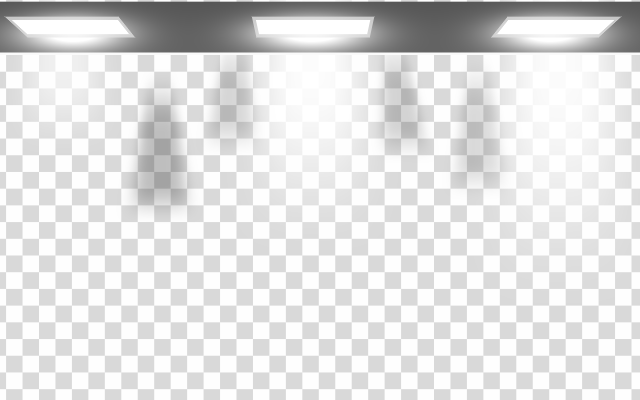
This background is drawn by a WebGL 2 fragment shader. Its source:

```glsl
#version 300 es
precision highp float;
// A pale checkerboard wall under a dark ceiling strip with three lit panels.
// Soft white beams and grey shadow cones are blended over the checks;
// panels are trapezoid distance functions with gaussian halos.
// Space: canvas height is 4.8 units, y runs down from the top edge.
uniform vec2 u_resolution;
out vec4 fragColor;

float cover(float d, float aa) {
  return clamp(0.5 - d / aa, 0.0, 1.0);
}

// Signed distance to a level trapezoid; center and half width are (top, bottom)
float panel(vec2 p, vec2 center, vec2 halfWidth) {
  float t = (p.y - 0.20) / 0.25;
  float side = abs(p.x - mix(center.x, center.y, t)) - mix(halfWidth.x, halfWidth.y, t);
  return max(side, abs(p.y - 0.325) - 0.125);
}

// Smooth checks: 1 on dark cells, 0 on light cells
float checks(vec2 p, float aa) {
  vec2 size = vec2(0.1975, 0.2005);
  vec2 cell = (p - vec2(0.073, 0.66)) / size;
  vec2 wave = abs(fract(cell * 0.5 + 0.25) - 0.5) - 0.25;
  wave = clamp(wave * 4.0 * size / aa, -1.0, 1.0);
  return 0.5 + 0.5 * wave.x * wave.y;
}

// Blurred cone, from a narrow top to a wider foot; lean shifts the foot sideways
float shade(vec2 p, float x, float top, float foot, float width, float lean) {
  float t = clamp((p.y - top) / (foot - top), 0.0, 1.2);
  float u = (p.x - x - lean * t) / (width * mix(0.45, 1.0, t));
  float fade = smoothstep(top - 0.15, top + 0.65, p.y);
  return exp(-u * u * u * u) * fade * (1.0 - smoothstep(foot - 0.3, foot + 0.2, p.y));
}

// Light falling from a panel: wide, soft sides and a slow fade downwards
float beam(vec2 p, float x, float width, float reach) {
  float u = (p.x - x) / (width + 0.06 * p.y);
  return exp(-pow(abs(u), 3.0)) * (1.0 - smoothstep(0.9, reach, p.y));
}

void main() {
  float aa = 4.8 / u_resolution.y;
  vec2 p = vec2(gl_FragCoord.x, u_resolution.y - gl_FragCoord.y) * aa;

  // Wall
  float tone = mix(0.995, 0.85, checks(p, aa));

  // Shadow cones between the beams
  tone *= 1.0 - 0.25 * shade(p, 1.92, 0.95, 2.50, 0.36, 0.0);
  tone *= 1.0 - 0.16 * shade(p, 2.82, 0.45, 1.70, 0.31, -0.03);
  tone *= 1.0 - 0.17 * shade(p, 4.72, 0.45, 1.78, 0.29, 0.13);
  tone *= 1.0 - 0.15 * shade(p, 5.74, 0.75, 2.22, 0.32, 0.02);

  // Beams
  tone = mix(tone, 1.0, 0.60 * beam(p, 0.76, 0.42, 1.95));
  tone = mix(tone, 1.0, 0.92 * beam(p, 3.75, 0.58, 3.20));
  tone = mix(tone, 1.0, 0.90 * beam(p, 6.72, 0.62, 3.90));

  // Pale ledge, then the ceiling strip
  tone = mix(tone, 0.98, cover(abs(p.y - 0.64) - 0.02, aa));
  float ceiling = cover(abs(p.y - 0.325) - 0.305, aa);
  float paint = mix(0.33, 0.37, p.y / 0.63);

  // Panels: left and right ones lean inwards, the middle one is straight
  for (int i = 0; i < 3; i++) {
    float side = float(i - 1);
    float middle = 1.0 - abs(side);
    vec2 center = vec2(3.757 + 3.017 * side, 3.757 + 2.78 * side);
    vec2 halfWidth = mix(vec2(0.683, 0.645), vec2(0.735, 0.68), middle);

    vec2 halo = (p - vec2(3.74 + 2.86 * side, 0.40)) / vec2(0.62 + 0.08 * middle, 0.20);
    float glow = exp(-dot(halo, halo));
    vec2 haze = (p - vec2(3.74 + 2.86 * side, 0.46)) / vec2(0.85, 0.32);
    paint = mix(paint, 1.0, min(0.95 * glow + 0.25 * exp(-dot(haze, haze)), 1.0));

    float d = panel(p, center, halfWidth);
    paint = mix(paint, mix(0.76, 1.0, 0.85 * glow), cover(d, aa));
    paint = mix(paint, 1.0, cover(d + 0.04, aa));
  }
  tone = mix(tone, paint, ceiling);

  fragColor = vec4(vec3(tone), 1.0);
}
```
